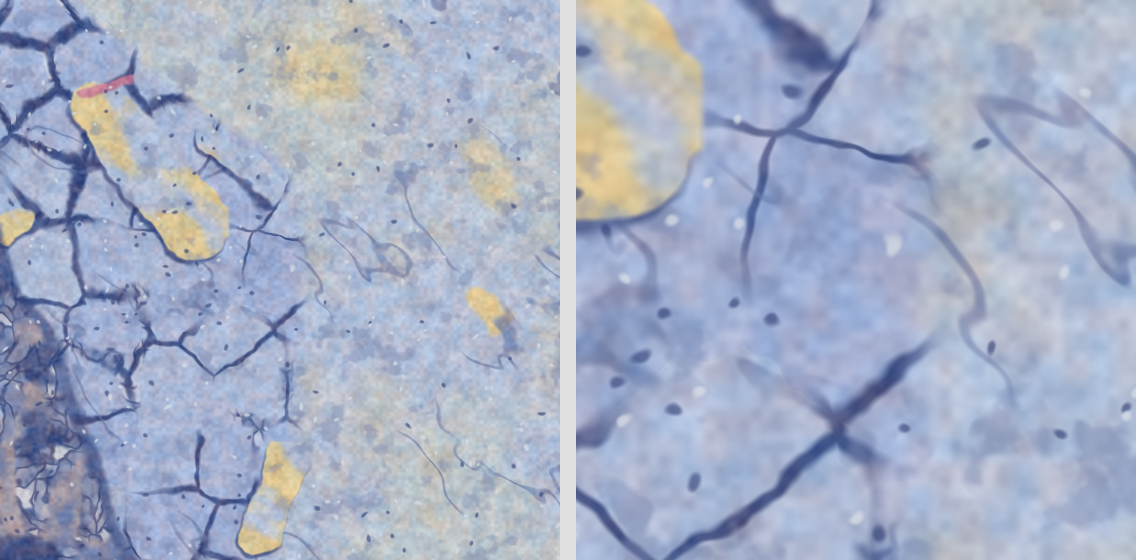
Left, the full canvas; right, a detail of the centre.
Reproduce this texture procedurally as a WebGL 1 fragment shader.

```glsl
precision highp float;
uniform vec2 u_resolution;

const vec3 STONE = vec3(0.695, 0.742, 0.835);
const vec3 SLAB_BLUE = vec3(0.615, 0.670, 0.825);
const vec3 WARM_GREY = vec3(0.735, 0.765, 0.785);
const vec3 OCHRE = vec3(0.860, 0.780, 0.590);
const vec3 PALE = vec3(0.850, 0.870, 0.900);
const vec3 SHADE = vec3(0.450, 0.500, 0.660);
const vec3 DARK = vec3(0.210, 0.265, 0.470);
const vec3 EARTH = vec3(0.640, 0.600, 0.640);
const vec3 LEAF = vec3(0.780, 0.480, 0.580);
const float SLAB_SCALE = 8.5;
const float PEBBLE_SCALE = 30.0;
const float CRACK_WIDTH = 0.045;
const float GRAIN = 0.17;

vec2 hash2(vec2 p) {
  vec3 q = fract(p.xyx * vec3(0.1031, 0.1030, 0.0973));
  q += dot(q, q.yzx + 33.33);
  return fract((q.xx + q.yz) * q.zy);
}

float noise(vec2 p) {
  vec2 i = floor(p), f = fract(p);
  f = f * f * (3.0 - 2.0 * f);
  float low = mix(hash2(i).x, hash2(i + vec2(1, 0)).x, f.x);
  float high = mix(hash2(i + vec2(0, 1)).x, hash2(i + vec2(1, 1)).x, f.x);
  return mix(low, high, f.y);
}

float fbm(vec2 p) {
  float sum = 0.0, amp = 0.5;
  for (int i = 0; i < 4; i++) {
    sum += amp * noise(p);
    p = mat2(1.6, 1.2, -1.2, 1.6) * p + 7.3;
    amp *= 0.5;
  }
  return sum / 0.9375;
}

// x: distance to the nearest cell border, yz: random values of the cell
vec3 cells(vec2 p) {
  vec2 base = floor(p), nearest = vec2(0.0), id = vec2(0.0);
  float best = 9.0, border = 9.0;
  for (int k = 0; k < 9; k++) {
    vec2 c = base + vec2(mod(float(k), 3.0), floor(float(k) / 3.0)) - 1.0;
    vec2 r = c + 0.1 + 0.8 * hash2(c) - p;
    if (dot(r, r) < best) { best = dot(r, r); nearest = r; id = c; }
  }
  for (int k = 0; k < 25; k++) {
    vec2 c = id + vec2(mod(float(k), 5.0), floor(float(k) / 5.0)) - 2.0;
    vec2 r = c + 0.1 + 0.8 * hash2(c) - p, d = r - nearest;
    if (dot(d, d) > 0.0001) border = min(border, dot(0.5 * (r + nearest), normalize(d)));
  }
  return vec3(border, hash2(id + 41.0));
}

float capsule(vec2 p, vec2 a, vec2 b, float radius) {
  vec2 pa = p - a, ba = b - a;
  return length(pa - ba * clamp(dot(pa, ba) / dot(ba, ba), 0.0, 1.0)) - radius;
}

float flakes(vec2 p) {
  float d = capsule(p, vec2(0.19, 0.80), vec2(0.35, 0.60), 0.062);
  d = min(d, capsule(p, vec2(0.37, 0.76), vec2(0.48, 0.66), 0.024));
  d = min(d, capsule(p, vec2(0.0, 0.58), vec2(0.03, 0.61), 0.022));
  return min(d, capsule(p, vec2(0.47, 0.04), vec2(0.51, 0.18), 0.04));
}

float specks(vec2 p, float scale, float share) {
  vec2 c = floor(p * scale), h = hash2(c + scale);
  float d = length(fract(p * scale) - 0.3 - 0.4 * h);
  return step(hash2(c + 93.0).x, share) * (1.0 - smoothstep(0.08, 0.28, d));
}

void main() {
  vec2 p = gl_FragCoord.xy / u_resolution;
  vec2 wobble = vec2(fbm(p * 13.0), fbm(p * 13.0 + 50.0)) - 0.5;
  vec2 q = p + 0.045 * wobble;
  vec2 along = vec2(dot(p, vec2(0.74, -0.67)), dot(p, vec2(0.67, 0.74)));

  // Regions: broken slabs on the left, loose earth in the lower left corner
  float rim = 0.53 - 0.40 * smoothstep(0.62, 1.05, q.y) - 0.10 * (1.0 - smoothstep(0.0, 0.25, q.y));
  float broken = 1.0 - smoothstep(-0.025, 0.025, q.x - rim);
  float ledge = q.x - 0.22 + 0.33 * q.y + 0.05 * smoothstep(0.4, 0.52, q.y);
  float earth = 1.0 - smoothstep(-0.008, 0.008, ledge);
  float upper = broken * smoothstep(0.55, 0.75, q.y) * (1.0 - smoothstep(0.1, 0.3, q.x));

  // Smooth stone with diffuse ochre stains
  vec3 col = mix(STONE, WARM_GREY, smoothstep(0.36, 0.66, fbm(p * 5.0 + 3.0)) * (1.0 - 0.8 * broken));
  float stain = smoothstep(0.50, 0.75, fbm(along * vec2(6.0, 10.0) + 11.0));
  float band = 1.0 - smoothstep(-0.06, 0.10, capsule(q, vec2(0.58, 0.86), vec2(0.88, 0.62), 0.06));
  col = mix(col, OCHRE, stain * (0.25 + 0.45 * band) * (1.0 - broken) + 0.12 * band);
  float nugget = capsule(q, vec2(0.845, 0.465), vec2(0.89, 0.43), 0.020);
  col = mix(col, OCHRE * vec3(1.03, 0.99, 0.90), 0.85 * (1.0 - smoothstep(-0.008, 0.008, nugget)));

  // Slabs, cracks and pebbles in the gaps
  vec3 slab = cells(q * SLAB_SCALE + vec2(2.0, 5.0));
  vec3 pebble = cells(q * PEBBLE_SCALE + 2.0 * wobble);
  vec3 pebbleCol = mix(SHADE, PALE, pebble.y * pebble.y);
  pebbleCol = mix(DARK, pebbleCol, smoothstep(0.0, 0.2, pebble.x));
  col = mix(col, mix(SLAB_BLUE, STONE, 0.8 * slab.y), 0.8 * broken);
  float gap = (1.0 - smoothstep(0.05, 0.13, slab.x)) * smoothstep(0.42, 0.62, noise(p * 9.0 + 4.0) + 0.25 * upper);
  col = mix(col, pebbleCol, 0.75 * gap * broken);
  float width = CRACK_WIDTH * (0.4 + 1.3 * noise(p * 16.0)) * (1.0 + 0.6 * upper);
  float crack = (1.0 - smoothstep(0.3 * width, 1.5 * width, slab.x)) * smoothstep(0.25, 0.55, noise(p * 11.0 + 20.0) + 0.2 * upper);
  col = mix(col, DARK, 0.85 * crack * broken);

  // Hairline cracks running down to the right
  float hair = abs(fbm(along * vec2(4.0, 9.0) + 30.0) - 0.5);
  float hairMask = smoothstep(0.52, 0.72, noise(p * 8.0 + 60.0));
  col = mix(col, SHADE, 0.65 * hairMask * (1.0 - smoothstep(0.004, 0.022, hair)));

  // Raised ochre flakes with a shadow on the lower left
  float flake = flakes(q);
  float lift = flakes(q + vec2(0.004, 0.008));
  col = mix(col, DARK, 0.75 * (1.0 - smoothstep(-0.003, 0.005, lift)));
  vec3 flakeCol = mix(OCHRE, STONE, smoothstep(0.42, 0.66, fbm(along * vec2(7.0, 16.0) + 5.0)));
  col = mix(col, flakeCol, 1.0 - smoothstep(-0.003, 0.003, flake));
  float leaf = capsule(q, vec2(0.155, 0.835), vec2(0.235, 0.87), 0.008);
  col = mix(col, LEAF, 0.85 * (1.0 - smoothstep(-0.003, 0.004, leaf)));

  // Loose earth and the shaded ledge above it
  vec3 earthCol = mix(SHADE, EARTH, smoothstep(0.3, 0.6, fbm(p * 18.0)));
  earthCol = mix(earthCol, pebbleCol, 0.7 * smoothstep(0.4, 0.6, noise(p * 17.0 + 8.0)));
  earthCol = mix(earthCol, DARK, 0.75 * smoothstep(0.53, 0.70, fbm(p * 14.0 + 70.0)));
  col = mix(col, earthCol, earth);
  col = mix(col, DARK, 0.65 * (1.0 - smoothstep(0.003, 0.022, abs(ledge - 0.006))));

  // Grain, mottling and scattered specks
  float mottle = fbm(p * 42.0) - 0.5;
  col += GRAIN * (mottle + 0.5 * (noise(p * 150.0) - 0.5)) * vec3(1.0, 0.95, 0.8);
  col += 0.07 * (noise(p * 65.0 + 9.0) - 0.5) * vec3(1.0, -0.1, -0.8);
  col = mix(col, SHADE, 0.40 * smoothstep(0.60, 0.76, fbm(p * 30.0 + 15.0)));
  col = mix(col, DARK, 0.65 * specks(q, 48.0, 0.035 + 0.05 * broken));
  col = mix(col, PALE, 0.75 * specks(q + 0.37, 55.0, 0.05));
  gl_FragColor = vec4(clamp(col, 0.0, 1.0), 1.0);
}
```
